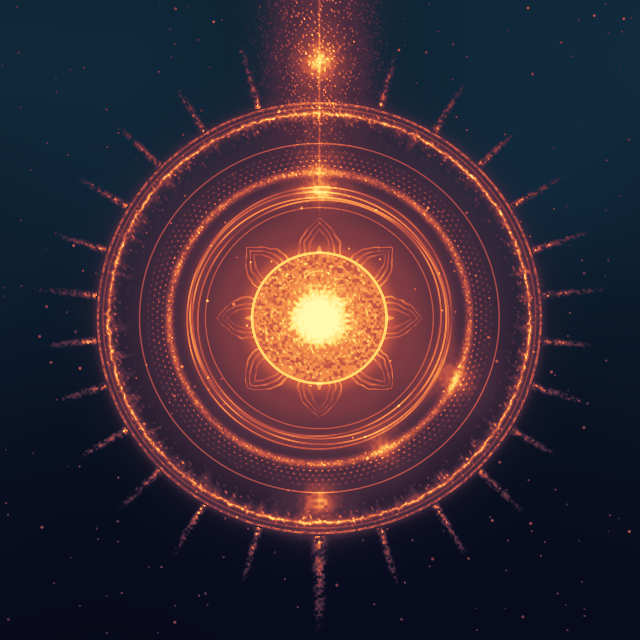
Reproduce this background procedurally as a Shadertoy shader.

```glsl
// Glowing ember mandala: rings, petals, dusty rays and a vertical light beam on navy.
const float PI = 3.14159265;

float hash(vec2 p) { return fract(sin(dot(p, vec2(127.1, 311.7))) * 43758.55); }

float noise(vec2 p) {
  vec2 i = floor(p), f = fract(p);
  f = f * f * (3.0 - 2.0 * f);
  return mix(mix(hash(i), hash(i + vec2(1, 0)), f.x),
             mix(hash(i + vec2(0, 1)), hash(i + vec2(1, 1)), f.x), f.y);
}

// Soft random dots, at most one per unit cell
float dots(vec2 p, float density, float size) {
  vec2 cell = floor(p);
  vec2 centre = 0.25 + 0.5 * vec2(hash(cell + 3.1), hash(cell + 7.7));
  float lit = step(hash(cell), density) * (0.3 + 0.7 * hash(cell + 13.3));
  return lit * (1.0 - smoothstep(size * 0.3, size, length(fract(p) - centre)));
}

// Two turned layers of dots hide the grid
float dust(vec2 p, float scale, float density) {
  vec2 turned = mat2(0.8, 0.6, -0.6, 0.8) * p * scale;
  return dots(turned, density, 0.4) + dots(turned.yx * 0.73 + p * 40.0 + 9.0, density, 0.34);
}

float line(float d, float halfWidth, float px) {
  return 1.0 - smoothstep(halfWidth, halfWidth + 1.3 * px, abs(d));
}

float glow(float d, float width) { return exp(-d * d / (width * width)); }

// Heat to colour, from the night up to pale yellow
vec3 emberRamp(float heat, vec3 night) {
  vec3 c = mix(night, vec3(0.28, 0.17, 0.24), smoothstep(0.0, 0.2, heat));
  c = mix(c, vec3(0.5, 0.23, 0.26), smoothstep(0.2, 0.4, heat));
  c = mix(c, vec3(0.76, 0.33, 0.27), smoothstep(0.4, 0.6, heat));
  c = mix(c, vec3(0.95, 0.54, 0.29), smoothstep(0.6, 0.8, heat));
  c = mix(c, vec3(1.0, 0.85, 0.42), smoothstep(0.8, 1.1, heat));
  return mix(c, vec3(1.0, 0.98, 0.68), smoothstep(1.1, 1.6, heat));
}

// Sun, lace disc and its bright rim
float sunDisc(vec2 p, float r, float a, float px) {
  float inside = 1.0 - smoothstep(0.1, 0.105, r);
  float burst = 0.038 + 0.006 * abs(sin(a * 14.0)) + 0.007 * noise(p * 240.0);
  float lace = line(r - 0.084 - 0.005 * abs(cos(a * 8.0)), 0.0003, px)
             + line(r - 0.068 - 0.008 * abs(cos(a * 4.0)), 0.0003, px);
  float heat = 0.22 * lace * noise(p * 160.0) + 0.34 * noise(p * 230.0) - 0.05;
  heat = inside * (heat + 0.24 * dust(p, 150.0, 0.4));
  heat += 0.3 * (1.0 - smoothstep(burst - 0.005, burst + 0.002, r));
  heat += 0.75 * glow(r, 0.031) + 0.16 * glow(r, 0.06);
  heat += 0.46 * line(r - 0.105, 0.001, px) + 0.2 * exp(-abs(r - 0.105) / 0.009);
  // Small points on the rim
  vec2 tip = abs(p);
  float along = max(tip.x, tip.y) - 0.105, across = min(tip.x, tip.y);
  float point = 1.0 - smoothstep(0.0, 2.0 * px, across - 0.35 * (0.01 - along));
  return heat + 0.28 * point * step(0.0, along) * step(along, 0.011);
}

// Eight nested leaf outlines in broken strokes
float petals(vec2 p, float r, float a, float px) {
  float sector = PI / 4.0;
  float local = mod(a + 0.5 * sector, sector) - 0.5 * sector;
  vec2 q = r * vec2(cos(local), sin(local));
  float t = (q.x - 0.09) / 0.07, outline = 0.0;
  float d = (abs(q.y) - 0.06 * (1.0 - t) * (0.45 + 1.1 * t)) * 0.75;
  d += 0.003 * (noise(p * 90.0) - 0.5);
  for (int i = 0; i < 3; i++)
    outline += line(d + 0.0065 * float(i), 0.0002, px) * (1.0 - 0.2 * float(i));
  outline *= 0.65 + 0.35 * abs(sin(2.0 * a));
  return outline * (0.35 + 0.9 * noise(p * 130.0)) * step(0.107, r) * step(t, 1.02);
}

// Thin circles, dotted band and flaming outer rim
float rings(vec2 p, float r, float a, float px) {
  vec2 dir = p / max(r, 0.001);
  float patchy = noise(dir * 9.0), fine = noise(dir * 45.0), grain = noise(p * 240.0);
  float heat = 0.27 * line(r - 0.178, 0.0002, px) + 0.38 * line(r - 0.281, 0.0003, px);
  for (int i = 0; i < 4; i++) {
    float k = float(i), wobble = 0.0022 * sin(a * 2.0 + k * 1.7);
    float strength = 0.1 + 0.42 * noise(dir * 4.0 + k * 7.0);
    heat += strength * line(r - 0.19 - 0.0062 * k - wobble, 0.0005, px);
  }
  heat += 0.13 * glow(r - 0.201, 0.013);
  // Dust band with outward rows of beads
  heat += glow(r - 0.235, 0.006) * (0.17 + 0.2 * patchy + 0.25 * grain + 0.3 * dust(p, 170.0, 0.6));
  float row = (r - 0.242) / 0.0075;
  vec2 bead = fract(vec2(a * 80.0 / PI + 0.5 * floor(row), row)) - 0.5;
  heat += 0.45 * (1.0 - smoothstep(0.08, 0.34, length(bead)))
        * step(0.0, row) * step(row, 4.0) * (1.0 - 0.17 * row) * (0.3 + grain);
  // Outer rim and inward flames
  heat += (0.1 + 0.45 * grain) * line(r - 0.346, 0.001, px) + 0.18 * line(r - 0.338, 0.0003, px);
  float rim = 0.33 + 0.004 * (fine - 0.5), flame = 0.004 + 0.04 * fine * fine;
  heat += 0.17 * glow(r - 0.336, 0.014) + (0.12 + 0.35 * patchy + 0.3 * grain) * glow(r - rim, 0.0026);
  heat += 0.26 * (1.0 - smoothstep(0.0, flame, rim - r)) * step(r, rim) * (0.2 + 1.2 * grain);
  return heat + 0.4 * glow(r - 0.324, 0.017) * dust(p, 130.0, 0.25);
}

// Grainy rays outside the rim, longest at the bottom
float rays(vec2 p, float r) {
  float fromTop = atan(abs(p.x), p.y), heat = 0.0;
  for (int k = 1; k <= 13; k++) {
    float angle = float(k) * PI / 13.0;
    angle += 0.07 * sin(2.0 * angle);
    float reach = k == 13 ? 0.16 : 0.075 + 0.035 * hash(vec2(k, sign(p.x)));
    float s = (r - 0.35) / reach;
    heat += glow((fromTop - angle) * r, k == 13 ? 0.008 : 0.0042) * step(0.0, s) * max(1.0 - s, 0.0);
  }
  float grain = smoothstep(0.25, 0.8, noise(p * 230.0));
  return heat * (0.12 + 0.65 * grain + 0.6 * dust(p, 150.0, 0.5));
}

// Hot spot with a soft halo
float node(vec2 p, float size) { return 0.48 * glow(length(p), size) + 0.2 * glow(length(p), 2.3 * size); }

// Vertical beam and glowing nodes
float beam(vec2 p) {
  float rise = smoothstep(0.12, 0.42, p.y);
  float heat = glow(p.x, 0.035 + 0.04 * rise) * rise * (0.27 + 0.5 * dust(p, 165.0, 0.45));
  heat += 0.24 * glow(p.x, 0.002) * smoothstep(0.12, 0.25, p.y);
  float nodes = node(p - vec2(0, 0.402), 0.022) + node(p - vec2(0, -0.288), 0.021);
  nodes += 0.8 * node((p - vec2(0, 0.198)) * vec2(0.55, 1), 0.012) + 0.4 * node(p - vec2(0, 0.232), 0.022);
  nodes += 0.7 * node(p - vec2(0.211, -0.095), 0.023) + 0.6 * node(p - vec2(0.1, -0.203), 0.02);
  return heat + nodes * (0.7 + 0.6 * noise(p * 200.0));
}

void mainImage(out vec4 fragColor, in vec2 fragCoord) {
  float px = 1.0 / min(iResolution.x, iResolution.y);
  vec2 p = (fragCoord - 0.5 * iResolution.xy) * px - vec2(-0.001, 0.003);
  vec2 q = p * vec2(1, 1.03);
  float r = length(q), a = atan(q.y, q.x);
  // Night sky with faint haze
  vec3 night = mix(vec3(0.03, 0.04, 0.105), vec3(0.062, 0.155, 0.225), smoothstep(-0.5, 0.4, p.y));
  night *= 0.88 + 0.24 * noise(p * vec2(3, 5) + 4.0);
  // Sum of all warm light
  float heat = 0.58 * glow(r, 0.165) + 0.11 * (1.0 - smoothstep(0.24, 0.45, r));
  heat += sunDisc(q, r, a, px) + 0.3 * petals(q, r, a, px) + rings(q, r, a, px);
  heat += 0.9 * rays(q, r) + beam(p) + 0.6 * dots(p * 20.0 + 5.0, 0.17, 0.07);
  heat += 0.3 * (1.0 + glow(r, 0.42)) * dots(p * 50.0, 0.09, 0.13);
  fragColor = vec4(emberRamp(heat, night), 1.0);
}
```
